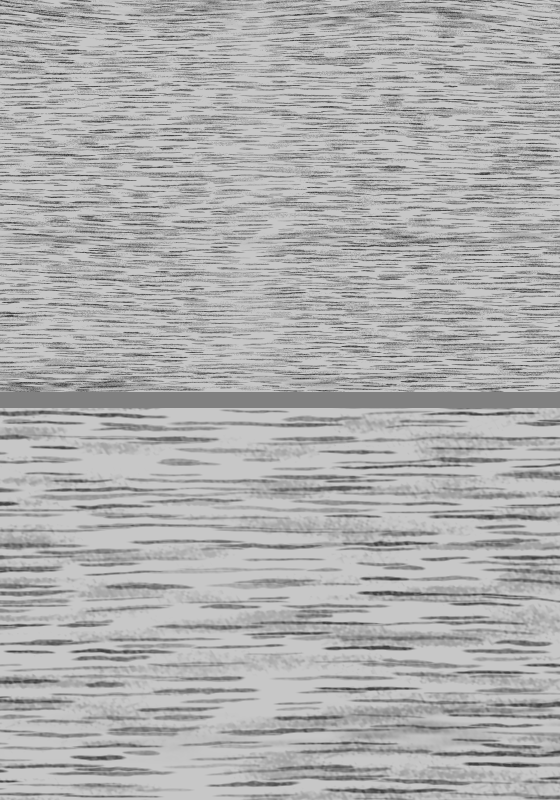
Top, the full canvas; bottom, a detail of the centre.
A Shadertoy shader for this texture:

```glsl
// Pale grey wood veneer: short dark pores run along a gently bending grain.
// Thin rough dashes on jittered rows are laid over faint powdery streaks,
// with a few dense dark patches and one faded vertical strip.

const vec3 WOOD = vec3(0.782);
const vec3 PORE = vec3(0.26);
const float MIN_THICK = 0.0007;     // pore half thickness, in canvas heights
const float MAX_THICK = 0.0019;
const float SOFT_EDGE = 0.0016;
const float STREAK_INK = 0.26;
const float PATCH_INK = 0.80;
const float FADE_X = 0.645;         // faded strip position and width
const float FADE_WIDTH = 0.08;
const float FADE_AMOUNT = 0.36;

float hash(vec2 p) {
    vec3 q = fract(vec3(p.xyx) * 0.1031);
    q += dot(q, q.yzx + 33.33);
    return fract((q.x + q.y) * q.z);
}

float noise(vec2 p) {
    vec2 i = floor(p), f = fract(p);
    f = f * f * (3.0 - 2.0 * f);
    return mix(mix(hash(i), hash(i + vec2(1, 0)), f.x),
               mix(hash(i + vec2(0, 1)), hash(i + vec2(1, 1)), f.x), f.y);
}

// One layer of tapered, slightly tilted pores with rough edges
float pores(vec2 p, float rows, float cellLength, float seed) {
    float edge = max(SOFT_EDGE, 1.0 / iResolution.y);
    float wobble = (noise(p * vec2(45.0, 90.0) + seed) - 0.5) * 0.0018;
    float rough = 0.6 + 0.8 * noise(p * vec2(130.0, 260.0) + seed);
    float ink = 0.0;
    for (int j = -1; j <= 1; j++) {
        float row = floor(p.y * rows) + float(j);
        float x = p.x / cellLength + 20.0 * hash(vec2(row + 50.0, seed));
        for (int i = -1; i <= 1; i++) {
            vec2 id = vec2(floor(x) + float(i) + 50.0, row + 50.0) + seed;
            float shift = hash(id + 3.7) - 0.5;
            float halfLength = mix(0.18, 0.62, hash(id + 11.3));
            float along = x - (floor(x) + float(i) + 0.5 + 0.5 * shift);
            float taper = 1.0 - pow(abs(along) / halfLength, 2.0);
            if (taper <= 0.0) continue;
            float centre = (row + 0.5 + 0.55 * (hash(id + 23.1) - 0.5)) / rows;
            float tilt = (hash(id + 31.9) - 0.6) * 0.004;
            float thick = mix(MIN_THICK, MAX_THICK, hash(id + 47.3)) * sqrt(taper) * rough;
            float away = abs(p.y - centre - along * tilt + wobble);
            float cover = clamp((thick - away) / edge + 0.5, 0.0, 1.0);
            float strength = mix(0.4, 1.0, hash(id + 59.9));
            ink = max(ink, cover * strength * smoothstep(0.0, 0.4, taper));
        }
    }
    return ink;
}

// Soft elliptical region of dense grain
float blot(vec2 p, vec2 centre, vec2 radius) {
    vec2 q = (p - centre) / radius;
    return exp(-dot(q, q));
}

void mainImage(out vec4 fragColor, in vec2 fragCoord) {
    vec2 uv = fragCoord / iResolution.y;

    // Bend the grain, most strongly in the arch along the top
    vec2 p = uv;
    p.y += 0.016 * (noise(uv * vec2(2.2, 3.0) + 7.0) - 0.5);
    p.y += 0.004 * (noise(uv * vec2(8.0, 16.0)) - 0.5);
    p.y -= 0.022 * cos(5.0 * (uv.x - 1.05)) * smoothstep(0.75, 1.0, uv.y);

    // Evenly spaced pores, then sparser and fainter ones between them
    float ink = pores(p, 92.0, 0.105, 1.0);
    ink = max(ink, 0.75 * pores(p, 67.0, 0.085, 37.0));

    // Powdery speckle on a skewed lattice
    vec2 skewed = vec2(uv.x + 0.6 * uv.y, uv.y - 0.35 * uv.x);
    float powder = noise(skewed * 380.0 + 5.0);

    // Faint streaks between the pores
    float streak = noise(p * vec2(14.0, 165.0) + 13.0);
    streak = smoothstep(0.5, 0.95, streak + 0.3 * (powder - 0.5));
    ink += STREAK_INK * streak * (1.0 - ink);

    // Dense dark patches, broken up by fine fibres
    float dense = blot(p, vec2(0.46, 0.998), vec2(0.16, 0.018));
    dense += blot(p, vec2(1.02, 0.948), vec2(0.32, 0.018));
    dense += 0.7 * blot(p, vec2(0.18, 0.390), vec2(0.16, 0.016));
    dense += 0.8 * blot(p, vec2(1.02, 0.395), vec2(0.34, 0.016));
    dense += blot(p, vec2(0.12, 0.025), vec2(0.26, 0.022));
    dense += 0.6 * blot(p, vec2(0.85, 0.030), vec2(0.22, 0.014));
    float fibre = noise(p * vec2(24.0, 190.0) + 41.0);
    float clump = noise(p * vec2(9.0, 60.0) + 83.0);
    float fibres = smoothstep(0.35, 0.85, 0.6 * fibre + 0.4 * clump);
    ink += PATCH_INK * dense * fibres * (1.0 - ink);

    // Speckle inside the ink, then the faded strip
    ink *= 0.75 + 0.5 * powder;
    float fade = exp(-pow(abs(uv.x - FADE_X) / FADE_WIDTH, 2.0));
    ink *= 1.0 - FADE_AMOUNT * fade;

    fragColor = vec4(mix(WOOD, PORE, clamp(ink, 0.0, 1.0)), 1.0);
}
```
